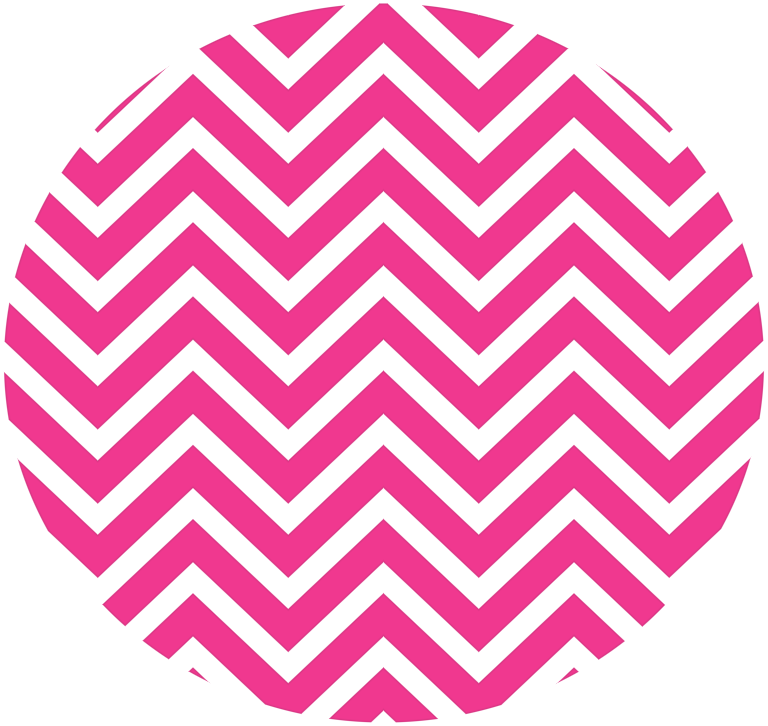
A Shadertoy shader for this pattern:

```glsl
#define PINK vec3(0.94, 0.22, 0.56)
#define RIM_PINK vec3(0.84, 0.21, 0.51)
#define PAPER vec3(1.0)
#define DISC_RADII vec2(0.5234, 0.4952)
#define ZIGZAG_PERIOD 0.2624
#define ZIGZAG_DROP 0.1238
#define ROW_PERIOD 0.1022
#define STRIPE_SHARE 0.582
#define CREST vec2(-0.0007, -0.0105)
#define RIM_WIDTH 0.0034

// Signed distance to the chevron bands, negative inside a band
float chevronDistance(vec2 p) {
    vec2 q = p - CREST;
    float zigzag = 2.0 * abs(fract(q.x / ZIGZAG_PERIOD + 0.5) - 0.5);
    float depth = -q.y - ZIGZAG_DROP * zigzag;
    float row = fract(depth / ROW_PERIOD - 0.5 * STRIPE_SHARE + 0.5) - 0.5;
    float verticalDistance = (abs(row) - 0.5 * STRIPE_SHARE) * ROW_PERIOD;
    float slope = 2.0 * ZIGZAG_DROP / ZIGZAG_PERIOD;
    return verticalDistance * inversesqrt(1.0 + slope * slope);
}

// Approximate signed distance to the slightly flattened disc
float discDistance(vec2 p) {
    return (length(p / DISC_RADII) - 1.0) * DISC_RADII.y;
}

void mainImage(out vec4 fragColor, in vec2 fragCoord) {
    vec2 p = (fragCoord - 0.5 * iResolution.xy) / iResolution.y;
    float pixel = 1.0 / iResolution.y;

    float d = max(chevronDistance(p), discDistance(p));

    // Thin darker rim just inside each band edge
    vec3 ink = mix(PINK, RIM_PINK, smoothstep(-RIM_WIDTH, 0.0, d));

    float coverage = 1.0 - smoothstep(-0.75 * pixel, 0.75 * pixel, d);
    fragColor = vec4(mix(PAPER, ink, coverage), 1.0);
}
```
